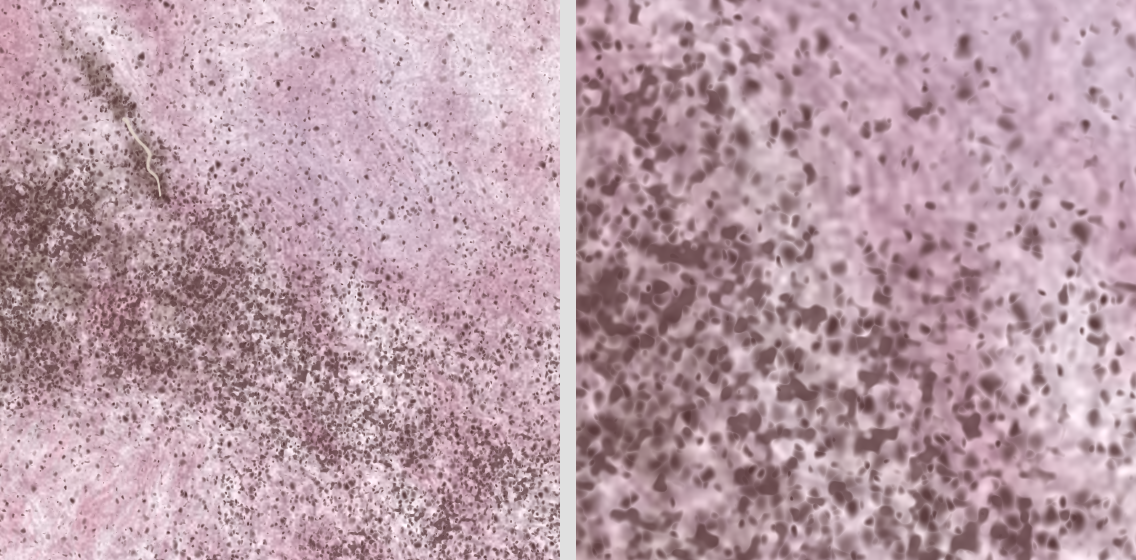
Left, the full canvas; right, a detail of the centre.
Reproduce this texture procedurally as a WebGL 1 fragment shader.

```glsl
precision highp float;
// Pink speckled stone with diagonal clouding, brown stains and a pale crack.
uniform vec2 u_resolution;

#define COARSE_CELLS 84.0
#define MEDIUM_CELLS 125.0
#define GRIT_SCALE 125.0
#define SPECK_DENSITY 1.0
#define GRIT_STRENGTH 0.70
#define MOTTLE_CONTRAST 0.40
#define STAIN_STRENGTH 0.68
#define PINK vec3(0.825, 0.690, 0.750)
#define PALE vec3(0.930, 0.865, 0.900)
#define LAVENDER vec3(0.775, 0.685, 0.775)
#define ROSE vec3(0.840, 0.620, 0.690)
#define DARK vec3(0.320, 0.195, 0.200)

float hash(vec2 p) {
  vec3 q = fract(p.xyx * 0.1031);
  q += dot(q, q.yzx + 33.33);
  return fract((q.x + q.y) * q.z);
}

float noise(vec2 p) {
  vec2 i = floor(p), f = fract(p);
  f = f * f * (3.0 - 2.0 * f);
  return mix(mix(hash(i), hash(i + vec2(1, 0)), f.x),
             mix(hash(i + vec2(0, 1)), hash(i + vec2(1, 1)), f.x), f.y);
}

float fbm(vec2 p) {
  float sum = 0.0, amplitude = 0.533;
  for (int i = 0; i < 4; i++) {
    sum += amplitude * noise(p);
    p = mat2(1.6, 1.2, -1.2, 1.6) * p + 17.3;
    amplitude *= 0.5;
  }
  return sum;
}

// Soft round falloff, 1 at the centre.
float blob(vec2 p, vec2 centre, vec2 size) {
  vec2 d = (p - centre) / size;
  return exp(-dot(d, d));
}

float segment(vec2 p, vec2 a, vec2 b) {
  vec2 ab = b - a;
  return length(p - a - ab * clamp(dot(p - a, ab) / dot(ab, ab), 0.0, 1.0));
}

// Scattered soft grains, one candidate per jittered cell.
float specks(vec2 p, float density) {
  p += 0.45 * vec2(noise(p * 1.3), noise(p * 1.3 + 41.0));
  vec2 cell = floor(p);
  float cover = 0.0;
  for (int y = -1; y <= 1; y++) {
    for (int x = -1; x <= 1; x++) {
      vec2 id = cell + vec2(float(x), float(y));
      vec2 d = p - id - vec2(hash(id + 3.1), hash(id + 57.7));
      float radius = mix(0.34, 0.68, hash(id + 91.3));
      float opacity = mix(0.45, 1.0, hash(id + 23.9));
      float present = smoothstep(-0.04, 0.04, density - hash(id + 131.5));
      float grain = 1.0 - smoothstep(radius * 0.15, radius * 1.2, length(d * vec2(1.15, 0.9)));
      cover = max(cover, present * opacity * grain);
    }
  }
  return cover;
}

void main() {
  vec2 uv = gl_FragCoord.xy / u_resolution;
  vec2 warp = vec2(fbm(uv * 5.0), fbm(uv * 5.0 + 29.0)) - 0.5;
  vec2 p = uv + 0.16 * warp;

  // Large regions: pale corners, stains, and speckle below a diagonal.
  float lowerLeft = blob(p, vec2(0.10, 0.08), vec2(0.30, 0.21));
  float upperRight = blob(p, vec2(0.92, 0.92), vec2(0.42, 0.25));
  float upperMiddle = blob(p, vec2(0.38, 0.86), vec2(0.08, 0.16));
  float bandOffset = (p.y - 0.48 + 0.34 * p.x) / 0.19;
  float band = exp(-bandOffset * bandOffset);
  float below = 1.0 - smoothstep(-0.18, 0.16, p.y - 0.76 + 0.40 * p.x);
  float speckled = below * (1.0 - clamp(1.25 * lowerLeft, 0.0, 0.92));
  float leftStain = blob(p, vec2(0.03, 0.56), vec2(0.19, 0.22));
  float middleStain = blob(p, vec2(0.39, 0.42), vec2(0.14, 0.12));

  // Streaky clouds run down to the right, steeper in the lower left.
  vec2 slant = vec2(dot(p, vec2(0.80, 0.60)), dot(p, vec2(0.60, -0.80)));
  vec2 steep = vec2(dot(uv, vec2(0.94, -0.34)), dot(uv, vec2(0.34, 0.94)));
  float streaks = fbm(slant * vec2(15.0, 6.0));
  float flakes = fbm(steep * vec2(48.0, 20.0) + 8.0);
  float cloud = mix(streaks, flakes, clamp(lowerLeft * 1.4, 0.0, 0.85));
  float pale = 0.30 + 2.6 * (cloud - 0.5)
    + 0.45 * lowerLeft + 0.55 * upperRight + 0.5 * upperMiddle - 0.15 * speckled;

  // Base tint.
  vec3 color = mix(PINK, PALE, clamp(pale, -0.4, 1.0));
  float lavender = blob(p, vec2(0.64, 0.74), vec2(0.24, 0.20));
  color = mix(color, LAVENDER, 0.65 * lavender);
  float rose = 0.35 * smoothstep(0.50, 0.75, fbm(slant * vec2(12.0, 6.0) + 63.0));
  rose += blob(p, vec2(0.0, 0.95), vec2(0.06, 0.08)) + blob(p, vec2(0.23, 0.45), vec2(0.06, 0.04));
  rose += 0.7 * lowerLeft * smoothstep(0.50, 0.68, fbm(steep * vec2(30.0, 13.0) + 51.0));
  color = mix(color, ROSE, 0.6 * clamp(rose, 0.0, 1.0));

  // Brown stains and the dark halo of the vein.
  vec2 bent = uv + 0.035 * (vec2(noise(uv * 30.0), noise(uv * 30.0 + 7.0)) - 0.5);
  float vein = min(segment(bent, vec2(0.12, 0.92), vec2(0.23, 0.79)),
                   segment(bent, vec2(0.23, 0.79), vec2(0.285, 0.66)));
  float halo = exp(-vein * vein / 0.0006);
  float patchy = smoothstep(0.32, 0.66, fbm(uv * vec2(42.0, 30.0) + 5.0));
  float stain = (1.1 * leftStain + 0.6 * middleStain + 1.1 * halo + 0.2 * band) * mix(0.25, 1.0, patchy);
  color = mix(color, vec3(0.42, 0.31, 0.28), STAIN_STRENGTH * clamp(stain, 0.0, 1.0));

  // Fine mottling, then clumped grit and two sizes of dark grain.
  float mottle = 0.55 * noise(slant * vec2(150.0, 110.0)) + 0.45 * noise(uv * 210.0) - 0.5;
  color += MOTTLE_CONTRAST * mottle * vec3(0.95, 1.0, 0.98) * (0.6 + 0.5 * speckled);
  float clumps = 0.55 + 0.9 * smoothstep(0.3, 0.7, fbm(uv * 14.0 + 77.0));
  float density = 0.15 + 0.42 * speckled + 0.15 * band + 0.30 * leftStain + 0.35 * halo;
  density *= SPECK_DENSITY * clumps * (1.0 - 0.6 * max(lowerLeft, upperRight));
  float grit = 0.6 * noise(uv * GRIT_SCALE + 11.0) + 0.4 * noise(steep * GRIT_SCALE * 1.7 + 31.0);
  float threshold = 0.80 - 0.36 * clamp(density, 0.0, 0.9);
  float grains = GRIT_STRENGTH * smoothstep(threshold - 0.06, threshold + 0.24, grit);
  grains = max(grains, 0.95 * specks(uv * COARSE_CELLS, density * 0.40));
  grains = max(grains, 0.85 * specks(uv * MEDIUM_CELLS + 19.0, density * 0.50));
  color = mix(color, DARK, grains);

  // Thin pale crack inside the vein.
  float crack = min(segment(bent, vec2(0.222, 0.785), vec2(0.270, 0.715)),
                    segment(bent, vec2(0.270, 0.715), vec2(0.285, 0.660)));
  color = mix(color, vec3(0.90, 0.84, 0.80), 0.85 * (1.0 - smoothstep(0.001, 0.005, crack)));
  gl_FragColor = vec4(clamp(color, 0.0, 1.0), 1.0);
}
```
